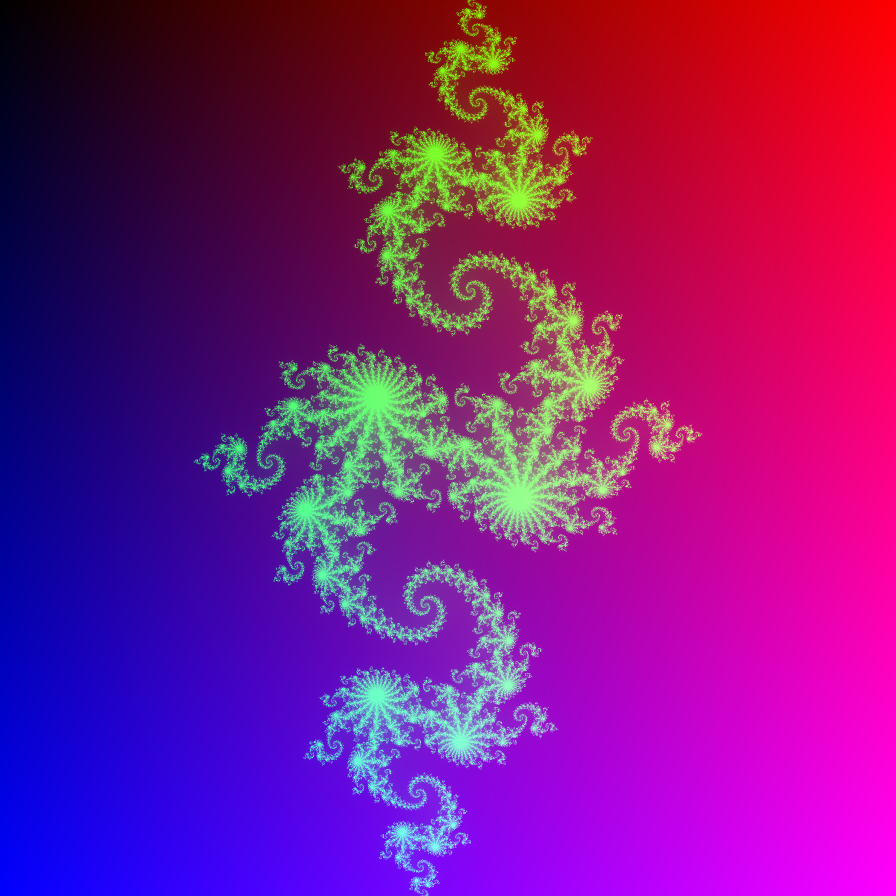
Write a WebGL 1 fragment shader that draws this background.

```glsl
precision highp float;

uniform vec2 u_resolution;

#define JULIA_C vec2(-0.8, -0.156)
#define VIEW_SPAN 3.0
#define MAX_STEPS 255
#define ESCAPE_RADIUS 2.0
#define SAMPLES 2

vec2 complexSquare(vec2 z) {
    return vec2(z.x * z.x - z.y * z.y, 2.0 * z.x * z.y);
}

// Share of the allowed steps before the orbit of z escapes
float escapeTime(vec2 z) {
    float steps = 0.0;
    for (int i = 0; i < MAX_STEPS; i++) {
        if (dot(z, z) > ESCAPE_RADIUS * ESCAPE_RADIUS) break;
        z = complexSquare(z) + JULIA_C;
        steps += 1.0;
    }
    return steps / float(MAX_STEPS);
}

// The real axis runs upward, the imaginary axis to the right
vec2 toComplexPlane(vec2 pixel) {
    vec2 centered = (pixel - 0.5 * u_resolution) / min(u_resolution.x, u_resolution.y);
    return centered.yx * VIEW_SPAN;
}

void main() {
    // Average a grid of subpixel samples to soften the fractal edge
    float glow = 0.0;
    for (int i = 0; i < SAMPLES; i++) {
        for (int j = 0; j < SAMPLES; j++) {
            vec2 offset = (vec2(float(i), float(j)) + 0.5) / float(SAMPLES) - 0.5;
            glow += escapeTime(toComplexPlane(gl_FragCoord.xy + offset));
        }
    }
    glow /= float(SAMPLES * SAMPLES);

    // Red grows rightward, blue downward, green follows the fractal
    vec2 uv = gl_FragCoord.xy / u_resolution;
    gl_FragColor = vec4(uv.x, glow, 1.0 - uv.y, 1.0);
}
```
